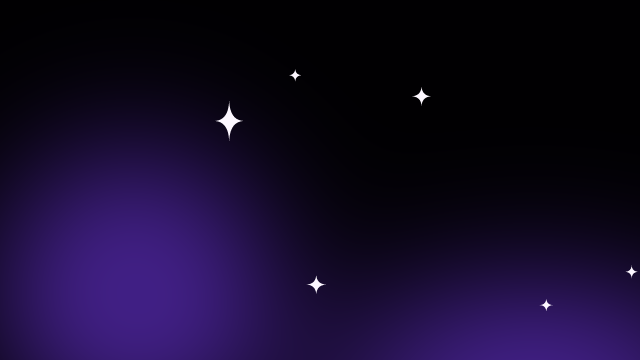
Reproduce this background procedurally as a WebGL 1 fragment shader.

```glsl
precision highp float;
// Night sky with two soft violet glows and six four-pointed stars.
// Lengths are in canvas heights, with the origin at the lower left.

uniform vec2 u_resolution;

const vec3 SKY_COLOR = vec3(0.002, 0.0, 0.006);
const vec3 GLOW_COLOR = vec3(0.25, 0.122, 0.51);
const vec3 STAR_COLOR = vec3(0.99, 0.97, 1.0);

// Glows: centre, radii, and steepness of the falloff
const vec2 LEFT_CENTER = vec2(0.37, 0.19);
const vec2 LEFT_RADII = vec2(0.42, 0.43);
const float LEFT_FALLOFF = 2.5;
const vec2 RIGHT_CENTER = vec2(1.48, -0.11);
const vec2 RIGHT_RADII = vec2(0.60, 0.39);
const float RIGHT_FALLOFF = 2.4;

// Stars: centre in xy, arm lengths in zw
const vec4 STAR_LARGE = vec4(0.6366, 0.6640, 0.0435, 0.0625);
const vec4 STAR_TOP = vec4(0.8200, 0.7910, 0.0205, 0.0205);
const vec4 STAR_UPPER = vec4(1.1710, 0.7325, 0.0305, 0.0305);
const vec4 STAR_LOWER = vec4(0.8785, 0.2095, 0.0305, 0.0305);
const vec4 STAR_BOTTOM = vec4(1.5175, 0.1525, 0.0205, 0.0205);
const vec4 STAR_EDGE = vec4(1.7546, 0.2450, 0.0205, 0.0205);

const int SAMPLES = 4; // antialiasing samples along each axis

float glow(vec2 p, vec2 center, vec2 radii, float falloff) {
    return exp(-pow(length((p - center) / radii), falloff));
}

// Concave star: sqrt(|x|) + sqrt(|y|) < 1 in arm lengths
float star(vec2 p, vec4 shape) {
    vec2 q = sqrt(abs(p - shape.xy) / shape.zw);
    return step(q.x + q.y, 1.0);
}

float stars(vec2 p) {
    float cover = star(p, STAR_LARGE);
    cover += star(p, STAR_TOP);
    cover += star(p, STAR_UPPER);
    cover += star(p, STAR_LOWER);
    cover += star(p, STAR_BOTTOM);
    cover += star(p, STAR_EDGE);
    return min(cover, 1.0);
}

void main() {
    vec2 p = gl_FragCoord.xy / u_resolution.y;

    // Sky lit by both glows
    float light = glow(p, LEFT_CENTER, LEFT_RADII, LEFT_FALLOFF)
                + glow(p, RIGHT_CENTER, RIGHT_RADII, RIGHT_FALLOFF);
    vec3 color = SKY_COLOR + GLOW_COLOR * min(light, 1.0);

    // Star coverage averaged over the pixel
    float cover = 0.0;
    for (int i = 0; i < SAMPLES; i++) {
        for (int j = 0; j < SAMPLES; j++) {
            vec2 offset = (vec2(float(i), float(j)) + 0.5) / float(SAMPLES) - 0.5;
            cover += stars(p + offset / u_resolution.y);
        }
    }
    cover /= float(SAMPLES * SAMPLES);

    gl_FragColor = vec4(mix(color, STAR_COLOR, cover), 1.0);
}
```
